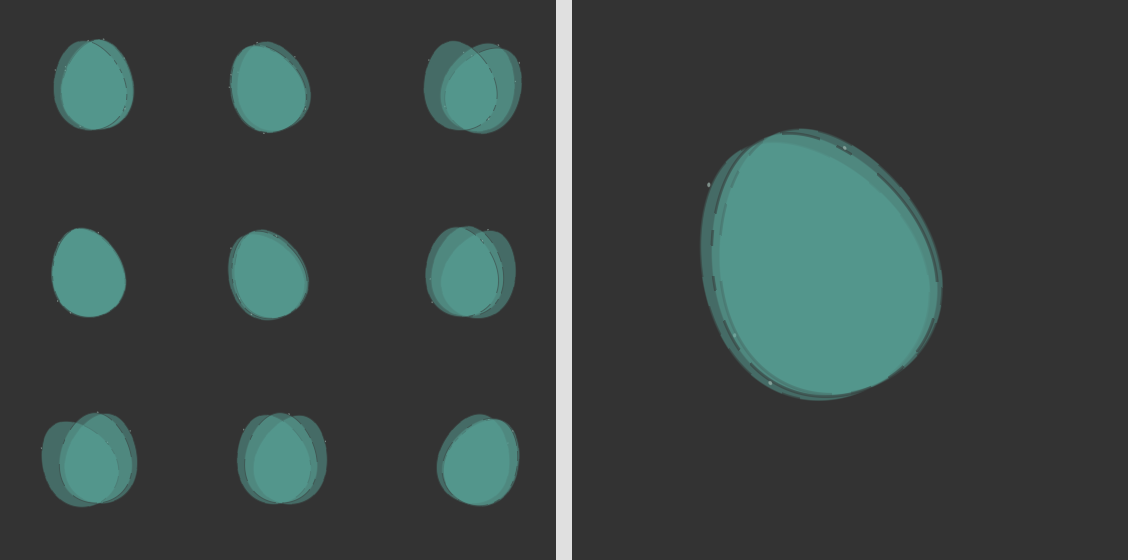
Left: the whole. Right: its middle third, enlarged.
A Shadertoy shader for this pattern:

```glsl
// A 3 x 3 grid of translucent teal eggs on charcoal. Each cell stacks three
// half-transparent eggs that swing about a shared pivot by hashed phases, with
// broken dark hairlines and a few pale specks along their contours.

const float TAU = 6.2831853;
const float REPEATS = 3.0;
const int LAYERS = 3;
const float SECTORS = 44.0;

const vec3 CHARCOAL = vec3(0.2);
const vec3 TEAL = vec3(0.345, 0.643, 0.598);
const vec3 SPECK = vec3(0.62, 0.72, 0.69);

// Lengths are in cell heights
const vec2 EGG_RADII = vec2(0.192, 0.242);
const float EGG_TAPER = 0.17;
const vec2 PIVOT = vec2(0.02, -0.148);
const float ARM = 0.195;
const float MAX_SWING = 0.54;
const float PHASE_SPREAD = 2.6;

float hash(vec3 p) {
    return fract(sin(dot(p, vec3(127.1, 311.7, 74.7))) * 43758.5453);
}

// Approximate signed distance to an upright egg, blunt end down
float eggDistance(vec2 p, vec2 radii, float taper) {
    vec2 r = vec2(radii.x * (1.0 - taper * clamp(p.y / radii.y, -1.5, 1.5)), radii.y);
    vec2 q = p / r;
    float k = length(q);
    return k * (k - 1.0) / max(length(q / r), 1e-4);
}

// Moves a point into the frame of an egg swinging about the pivot
vec2 swingFrame(vec2 p, float angle) {
    float s = sin(angle), c = cos(angle);
    p -= PIVOT;
    return vec2(c * p.x - s * p.y, s * p.x + c * p.y - ARM);
}

// Coverage of everything below zero distance
float fill(float d, float blur) {
    return 1.0 - smoothstep(-blur, blur, d);
}

// Blends one egg with its worn contour over the colour below
vec3 paintEgg(vec3 below, vec2 p, vec3 seed, float pixel) {
    float d = eggDistance(p, EGG_RADII, EGG_TAPER);
    vec3 color = mix(below, TEAL, 0.5 * fill(d, pixel));

    // Contour split into sectors that wrap around the egg
    float turn = fract(atan(p.y, p.x) / TAU) * SECTORS;
    float wear = hash(seed + vec3(floor(turn), 5.0, 9.0));
    float arc = (fract(turn) - 0.5) * TAU * EGG_RADII.x / SECTORS;

    // Broken hairline
    float hairline = fill(abs(d) - 0.0025, pixel * 0.7);
    color = mix(color, CHARCOAL, 0.5 * hairline * step(0.35, wear));

    // Sparse specks just outside the edge
    float speck = fill(length(vec2(arc, d - 0.004)) - 0.003, pixel * 0.7);
    return mix(color, SPECK, 0.7 * speck * step(0.96, wear));
}

void mainImage(out vec4 fragColor, in vec2 fragCoord) {
    vec2 grid = fragCoord / iResolution.xy * REPEATS;
    vec2 cell = mod(floor(grid), REPEATS);
    vec2 p = (fract(grid) - 0.5) * vec2(iResolution.x / iResolution.y, 1.0);
    float pixel = REPEATS / iResolution.y;

    // Eggs of one cell share a phase and spread around it
    float cellPhase = TAU * hash(vec3(cell, 17.0));
    vec3 color = CHARCOAL;
    for (int i = 0; i < LAYERS; i++) {
        vec3 seed = vec3(cell, float(i) + 1.0);
        float swing = MAX_SWING * sin(cellPhase + PHASE_SPREAD * hash(seed));
        color = paintEgg(color, swingFrame(p, swing), seed, pixel);
    }
    fragColor = vec4(color, 1.0);
}
```
